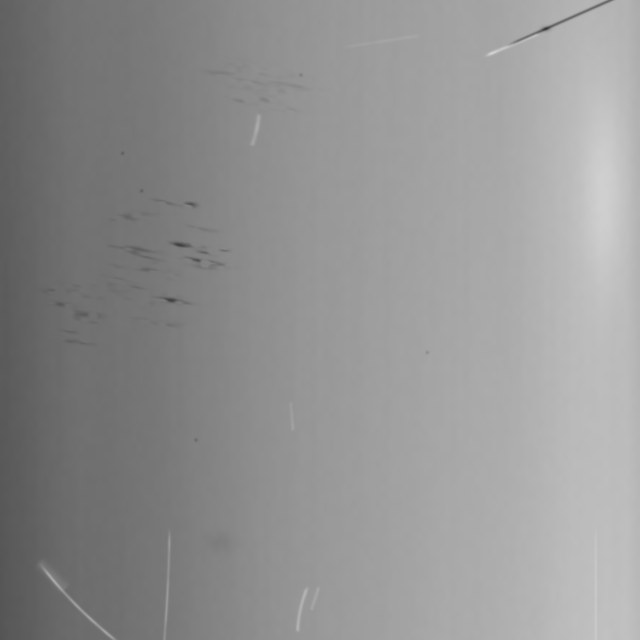
Reproduce this texture procedurally as a three.js fragment shader.

```glsl
varying vec2 vUv;

const float EDGE_GREY = 0.345;
const float SHADE_GREY = 0.445;
const float MIDDLE_GREY = 0.595;
const float LIGHT_GREY = 0.662;
const float BRIGHT_GREY = 0.722;
const float LEFT_TILT = 0.045;
const float RIGHT_TILT = -0.06;
const vec2 GLOW_CENTER = vec2(0.945, 0.70);
const float GLOW_GAIN = 0.075;
const float BAND_COUNT = 96.0;
const float BAND_GAIN = 0.007;
const float GRAIN_GAIN = 0.008;
const float SMUDGE_TILT = -0.13;
const float SMUDGE_GAIN = 0.24;
const int SMUDGE_COUNT = 44;
const int SPECK_COUNT = 5;

float hash(vec2 p) {
  vec3 q = fract(vec3(p.xyx) * 0.1031);
  q += dot(q, q.yzx + 33.33);
  return fract((q.x + q.y) * q.z);
}

vec2 hash2(float n) {
  return vec2(hash(vec2(n, 3.7)), hash(vec2(n, 19.3)));
}

float noise(vec2 p) {
  vec2 cell = floor(p);
  vec2 f = fract(p);
  f = f * f * (3.0 - 2.0 * f);
  float low = mix(hash(cell), hash(cell + vec2(1.0, 0.0)), f.x);
  float high = mix(hash(cell + vec2(0.0, 1.0)), hash(cell + 1.0), f.x);
  return mix(low, high, f.y);
}

float blob(vec2 p, vec2 center, vec2 radius) {
  vec2 d = (p - center) / radius;
  return exp(-dot(d, d));
}

// Thin soft line with faded ends; bend bows it sideways
float scratch(vec2 p, vec2 a, vec2 b, float width, float bend) {
  vec2 axis = b - a;
  float len = length(axis);
  vec2 dir = axis / len;
  float t = dot(p - a, dir) / len;
  float side = dot(p - a, vec2(-dir.y, dir.x)) - bend * 4.0 * t * (1.0 - t);
  float ends = smoothstep(0.0, 0.15, t) * smoothstep(1.0, 0.9, t);
  return ends * exp(-side * side / (width * width));
}

// Broken short streaks scattered along a slanting patch
float smudges(vec2 p, vec2 center, vec2 along, vec2 across, float seed) {
  float total = 0.0;
  for (int i = 0; i < SMUDGE_COUNT; i++) {
    float n = float(i) * 2.0 + seed;
    vec2 place = hash2(n) + hash2(n + 131.0) - 1.0;
    vec2 shape = hash2(n + 317.0);
    vec2 d = p - center - along * place.x - across * place.y;
    d.y -= (SMUDGE_TILT + 0.3 * (shape.y - 0.5)) * d.x;
    vec2 radius = vec2(mix(0.008, 0.03, shape.x), mix(0.0022, 0.005, shape.y));
    float strength = 0.14 + pow(hash(vec2(n, 71.0)), 5.0);
    total += strength * blob(d, vec2(0.0), radius);
  }
  vec2 q = vec2(p.x, p.y - SMUDGE_TILT * p.x);
  float breaks = noise(q * vec2(75.0, 190.0) + seed);
  return min(total, 1.0) * smoothstep(0.2, 0.8, breaks);
}

float sheetShade(vec2 p) {
  float grey = mix(EDGE_GREY, SHADE_GREY, smoothstep(-0.04, 0.15, p.x));
  grey = mix(grey, MIDDLE_GREY, smoothstep(0.13, 0.54, p.x));
  grey = mix(grey, LIGHT_GREY, smoothstep(0.45, 0.80, p.x));
  grey = mix(grey, BRIGHT_GREY, smoothstep(0.76, 0.93, p.x));
  grey += mix(LEFT_TILT, RIGHT_TILT, p.x) * (p.y - 0.5);
  grey -= 0.025 * smoothstep(0.975, 1.0, p.x);
  grey += GLOW_GAIN * blob(p, GLOW_CENTER, vec2(0.032, 0.15));
  grey += 0.03 * blob(p, GLOW_CENTER + vec2(-0.03, 0.05), vec2(0.085, 0.25));
  return grey;
}

float lightScratches(vec2 p) {
  float s = 0.20 * scratch(p, vec2(0.060, 0.122), vec2(0.190, -0.008), 0.0024, -0.006);
  s += 0.07 * scratch(p, vec2(0.058, 0.125), vec2(0.105, 0.078), 0.008, 0.0);
  s += 0.12 * scratch(p, vec2(0.265, 0.180), vec2(0.255, -0.02), 0.0022, 0.002);
  s += 0.10 * scratch(p, vec2(0.405, 0.825), vec2(0.393, 0.770), 0.0035, 0.002);
  s += 0.11 * scratch(p, vec2(0.482, 0.086), vec2(0.465, 0.010), 0.0028, -0.004);
  s += 0.06 * scratch(p, vec2(0.499, 0.085), vec2(0.486, 0.045), 0.0028, 0.0);
  s += 0.05 * scratch(p, vec2(0.454, 0.375), vec2(0.458, 0.325), 0.0025, 0.0);
  s += 0.03 * scratch(p, vec2(0.530, 0.925), vec2(0.660, 0.945), 0.0025, 0.0);
  s += 0.04 * scratch(p, vec2(0.931, 0.180), vec2(0.931, -0.02), 0.002, 0.0);
  s += 0.17 * scratch(p, vec2(0.755, 0.911), vec2(0.845, 0.949), 0.0026, 0.0);
  return s * (0.65 + 0.5 * noise(p * 60.0));
}

float darkMarks(vec2 p) {
  float marks = 0.30 * scratch(p, vec2(0.785, 0.925), vec2(0.975, 1.009), 0.0024, 0.0);
  marks += 0.18 * blob(p, vec2(0.853, 0.955), vec2(0.007, 0.004));
  marks += 0.03 * blob(p, vec2(0.345, 0.152), vec2(0.022, 0.016));
  for (int i = 0; i < SPECK_COUNT; i++) {
    vec2 place = 0.1 + 0.8 * hash2(float(i) + 503.0);
    marks += 0.09 * blob(p, place, vec2(0.0028));
  }
  return marks;
}

void main() {
  vec2 p = vUv;
  float grey = sheetShade(p);

  // Faint upright bands and soft grain
  grey += BAND_GAIN * (noise(vec2(p.x * BAND_COUNT, p.y * 2.0)) - 0.5);
  grey += GRAIN_GAIN * (noise(p * vec2(110.0, 80.0)) - 0.5);

  // Worn marks
  float wear = smudges(p, vec2(0.225, 0.565), vec2(0.14, 0.11), vec2(-0.055, 0.08), 11.0);
  wear += 0.22 * smudges(p, vec2(0.405, 0.865), vec2(0.08, -0.02), vec2(0.0, 0.045), 211.0);
  grey -= SMUDGE_GAIN * wear + darkMarks(p);
  grey += lightScratches(p);

  gl_FragColor = vec4(vec3(clamp(grey, 0.0, 1.0)), 1.0);
}
```
